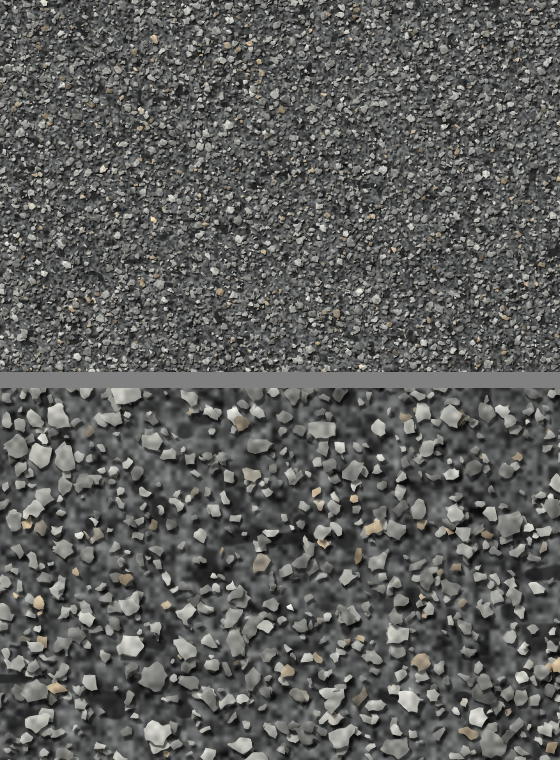
Top, the full canvas; bottom, a detail of the centre.
This texture is drawn by a Shadertoy shader. Its source:

```glsl
// Worn asphalt: pale angular stone chips set in dark, gritty binder.
// Three jittered grids scatter convex chips, each with a cast shadow;
// layered value noise gives the binder its grain, relief and pits.

vec3 hash3(vec2 p) {
    vec3 q = fract(p.xyx * vec3(0.1031, 0.1030, 0.0973));
    q += dot(q, q.yxz + 33.33);
    return fract((q.xxy + q.yzz) * q.zyx);
}

float noise(vec2 p) {
    vec2 cell = floor(p), f = fract(p);
    f = f * f * (3.0 - 2.0 * f);
    float low = mix(hash3(cell).x, hash3(cell + vec2(1, 0)).x, f.x);
    float high = mix(hash3(cell + vec2(0, 1)).x, hash3(cell + vec2(1, 1)).x, f.x);
    return mix(low, high, f.y);
}

// Signed distances to a convex chip: x at p, y at the shadow lookup point
vec2 chipDistance(vec2 p, vec2 shadowP, vec2 axes, float angle, vec2 id) {
    float c = cos(angle), s = sin(angle);
    mat2 turn = mat2(c, -s, s, c);
    p = turn * p;
    shadowP = turn * shadowP;
    vec2 d = vec2(-1.0);
    for (int k = 0; k < 6; k++) {
        vec3 r = hash3(id + float(k) * 17.3 + 5.0);
        float a = (float(k) + 0.7 * r.x) * 1.0472;
        vec2 n = vec2(cos(a), sin(a));
        float reach = length(n * axes) * (0.72 + 0.4 * r.y);
        d = max(d, vec2(dot(p, n), dot(shadowP, n)) - reach);
    }
    return d;
}

vec3 binder(vec2 p) {
    float grain = 0.26 * (noise(p * 210.0) - 0.5)
                + 0.22 * (noise(p * 115.0 + 31.0) - 0.5)
                + 0.13 * (noise(p * 48.0 + 72.0) - 0.5);
    // Bumps catch light on their upper left flank
    float relief = noise(p * 80.0 + 9.0) - noise((p + vec2(-0.003, 0.005)) * 80.0 + 9.0);
    float tone = 0.32 + grain + 0.10 * relief + 0.04 * (noise(p * 5.0) - 0.5);
    float pit = smoothstep(0.74, 0.88, noise(p * vec2(48.0, 64.0) + 140.0));
    tone = max(mix(tone, 0.11, 0.75 * pit), 0.05);
    return tone * vec3(0.99, 1.01, 1.0);
}

// Paints one grid of chips over the colour so far
vec3 addChips(vec3 color, vec2 p, float density, float presence, float seed) {
    float pixel = 0.7 / iResolution.y;
    vec2 home = floor(p * density);
    vec2 rough = vec2(noise(p * 170.0 + seed), noise(p * 170.0 + seed + 50.0)) - 0.5;
    vec2 edgeP = p + 0.0035 * rough;
    float texture1 = noise(p * 190.0 + 60.0) - 0.5;

    for (int j = -1; j <= 1; j++)
    for (int i = -1; i <= 1; i++) {
        vec2 cell = home + vec2(i, j);
        vec2 id = cell + seed;
        vec3 place = hash3(id);
        if (place.z > presence) continue;
        vec3 shape = hash3(id + 211.0);
        vec3 look = hash3(id + 437.0);

        vec2 center = (cell + 0.5 + 0.8 * (place.xy - 0.5)) / density;
        float halfLength = mix(0.27, 0.54, shape.x * shape.x) / density;
        vec2 axes = halfLength * vec2(1.0, mix(0.36, 0.9, shape.y));
        float angle = (shape.z - 0.5) * 2.6 - 0.1;
        vec2 local = edgeP - center;
        vec2 shadowShift = vec2(0.0022, -0.0036);
        vec2 d = chipDistance(local, local - shadowShift, axes, angle, id);

        // Shadow below right, then the stone face
        float shadow = smoothstep(0.0015, -0.0015, d.y);
        color *= 1.0 - 0.55 * shadow;
        float tone = mix(0.46, 0.83, look.x) + 0.26 * texture1;
        tone += 0.09 * clamp(dot(local, vec2(-0.4, 0.9)) / halfLength, -1.0, 1.0);
        vec3 tint = mix(vec3(1.0, 1.0, 0.965), vec3(1.08, 0.97, 0.80),
                        smoothstep(0.90, 0.97, look.y));
        float cover = smoothstep(pixel, -pixel, d.x) * mix(0.7, 1.0, look.z);
        color = mix(color, tone * tint, cover);
    }
    return color;
}

void mainImage(out vec4 fragColor, in vec2 fragCoord) {
    vec2 p = fragCoord / iResolution.y + 3.0;
    vec3 color = binder(p);

    // Small flecks first, large stones on top
    color = addChips(color, p, 92.0, 0.30, 700.0);
    color = addChips(color, p, 60.0, 0.46, 1300.0);
    color = addChips(color, p, 40.0, 0.52, 2100.0);

    fragColor = vec4(clamp(color, 0.0, 1.0), 1.0);
}
```
